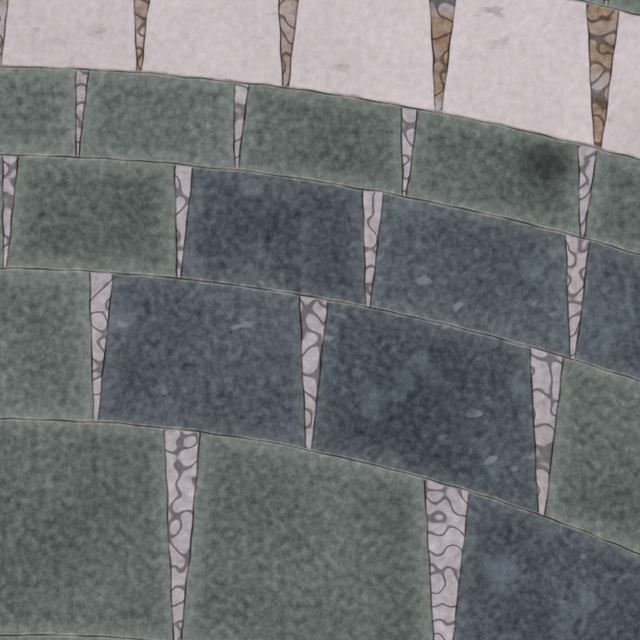
This texture is drawn by a Shadertoy shader. Its source:

```glsl
// Curved courses of slate and pale stone blocks with wedge-shaped mortar joints.

// Bed joints as parabolas in x, measured downward: offset, slope, curvature
const vec3 BEDS[8] = vec3[8](
    vec3(-0.28, 0.01, 0.10), vec3(-0.102, 0.01, 0.115), vec3(0.104, 0.016, 0.13),
    vec3(0.242, 0.012, 0.144), vec3(0.419, 0.011, 0.166), vec3(0.655, -0.003, 0.214),
    vec3(0.993, -0.03, 0.26), vec3(1.45, -0.05, 0.3));

// Wedges of each course: first position, spacing, growth of spacing, half width
const vec4 WEDGES[7] = vec4[7](
    vec4(0.955, 0.20, 0.005, 0.010), vec4(0.006, 0.214, 0.005, 0.021),
    vec4(0.129, 0.241, 0.0073, 0.0125), vec4(0.016, 0.2595, 0.012, 0.016),
    vec4(0.158, 0.316, 0.016, 0.022), vec4(0.285, 0.396, 0.017, 0.032),
    vec4(0.45, 0.50, 0.020, 0.040));

vec2 hash2(vec2 c) {
    c = vec2(dot(c, vec2(127.1, 311.7)), dot(c, vec2(269.5, 183.3)));
    return 2.0 * fract(sin(c) * 43758.55) - 1.0;
}

// Gradient noise, about -0.7 to 0.7
float noise(vec2 p) {
    vec2 i = floor(p), f = fract(p), u = f * f * (3.0 - 2.0 * f);
    vec2 e = vec2(0.0, 1.0);
    return mix(mix(dot(hash2(i), f), dot(hash2(i + e.yx), f - e.yx), u.x),
               mix(dot(hash2(i + e), f - e), dot(hash2(i + e.yy), f - e.yy), u.x), u.y);
}

float fbm(vec2 p) {
    float sum = 0.0, amp = 0.7;
    for (int i = 0; i < 4; i++) {
        sum += amp * noise(p);
        p = mat2(1.6, 1.2, -1.2, 1.6) * p + 5.3;
        amp *= 0.55;
    }
    return sum;
}

float bedY(int i, float x) {
    return BEDS[i].x + x * (BEDS[i].y + x * BEDS[i].z);
}

// 1 where d is negative, with a soft edge of half width w
float inside(float d, float w) {
    return 1.0 - smoothstep(-w, w, d);
}

void mainImage(out vec4 fragColor, in vec2 fragCoord) {
    vec2 p = fragCoord / iResolution.xy;
    p.y = 1.0 - p.y;
    float aa = 1.0 / iResolution.y;
    vec2 q = p + 0.003 * vec2(noise(p * 28.0), noise(p * 28.0 + 9.0));

    // Course and distance to its bed joints
    int course = 0;
    for (int i = 1; i < 7; i++) course += q.y > bedY(i, q.x) ? 1 : 0;
    float top = bedY(course, q.x), bottom = bedY(course + 1, q.x);
    float bed = min(q.y - top, bottom - q.y);
    float fall = (q.y - top) / (bottom - top);

    // Block number and distance to the nearest wedge
    vec4 w = WEDGES[course];
    float wedge = 1.0, block = 0.0;
    for (int i = 0; i < 6; i++) {
        float k = float(i), centre = w.x + k * (w.y + k * w.z) - 0.008 * fall;
        float halfWidth = w.w * (0.75 + 0.5 * centre) * mix(1.0, 0.2, fall);
        wedge = min(wedge, abs(q.x - centre) - halfWidth);
        block += step(centre, q.x);
    }

    float row = float(course);
    float tone = hash2(vec2(row, block) + 2.0).x;
    float cloud = fbm(p * 7.0), patches = fbm(p * 11.0 + 3.0);
    float grain = fbm(p * 85.0);

    // Cool, darker slate gathers in the middle of the lower courses
    bool isCool = row > 2.5 && block >= 1.0 + abs(row - 4.0) && block <= max(2.0, 10.0 - 2.0 * row);
    float cool = isCool ? 1.0 : 0.0;
    vec3 slate = mix(vec3(0.385, 0.41, 0.40), vec3(0.30, 0.325, 0.355), cool);
    slate += 0.025 * tone + 0.10 * cloud + 0.20 * grain;

    // Pale bloom, chips and worn rims on the slate
    slate = mix(slate, vec3(0.47, 0.52, 0.55), 0.45 * cool * smoothstep(0.08, 0.4, patches));
    float chips = smoothstep(0.27, 0.42, noise(p * vec2(40.0, 58.0)));
    slate = mix(slate, vec3(0.53, 0.56, 0.58), 0.6 * cool * chips * smoothstep(-0.1, 0.2, cloud));
    float rim = inside(min(wedge, bed) - 0.015 + 0.02 * cloud, 0.022);
    slate = mix(slate, vec3(0.55, 0.57, 0.55) + 0.12 * grain, rim * mix(0.55, 0.3, cool));

    // Dark stain in the upper slate course
    vec2 stain = (p - vec2(0.855, 0.255)) * vec2(24.0, 30.0);
    slate *= 1.0 - 0.4 * exp(-dot(stain, stain));

    // Pale stone with faint veins and specks
    vec3 stone = vec3(0.79, 0.75, 0.76) + 0.02 * tone + 0.06 * cloud + 0.08 * grain;
    stone -= 0.12 * smoothstep(0.22, 0.5, fbm(p * vec2(16.0, 30.0)));
    vec3 col = course == 1 ? stone : slate;

    // Mortar wedges: cracked and pale, earthy between the pale stones
    vec3 mortar = vec3(0.67, 0.64, 0.66) + 0.10 * patches + 0.15 * grain;
    float earth = course == 1 ? smoothstep(-0.25, 0.2, noise(p * vec2(9.0, 14.0))) : 0.0;
    mortar = mix(mortar, vec3(0.57, 0.47, 0.38) + 0.25 * grain, 0.85 * earth);
    float crack = 1.0 - smoothstep(0.02, 0.09, abs(noise(p * 36.0 + 4.0)));
    mortar *= 1.0 - 0.35 * crack;
    col = mix(col, mortar, inside(wedge, aa));
    float wear = smoothstep(-0.35, 0.3, noise(p * 24.0 + 17.0));
    col *= 1.0 - (0.25 + 0.35 * wear) * inside(abs(wedge) - 0.0013, aa);

    // Bed joints: a pale band with a broken dark seam
    float band = inside(bed - 0.0035 - 0.002 * noise(p * 45.0), 0.0015);
    col = mix(col, vec3(0.60, 0.58, 0.57) + 0.2 * grain, band * (0.75 - 0.35 * wear));
    col = mix(col, vec3(0.19, 0.19, 0.19), (0.3 + 0.55 * wear) * inside(bed - 0.0012, aa));

    fragColor = vec4(clamp(col, 0.0, 1.0), 1.0);
}
```
